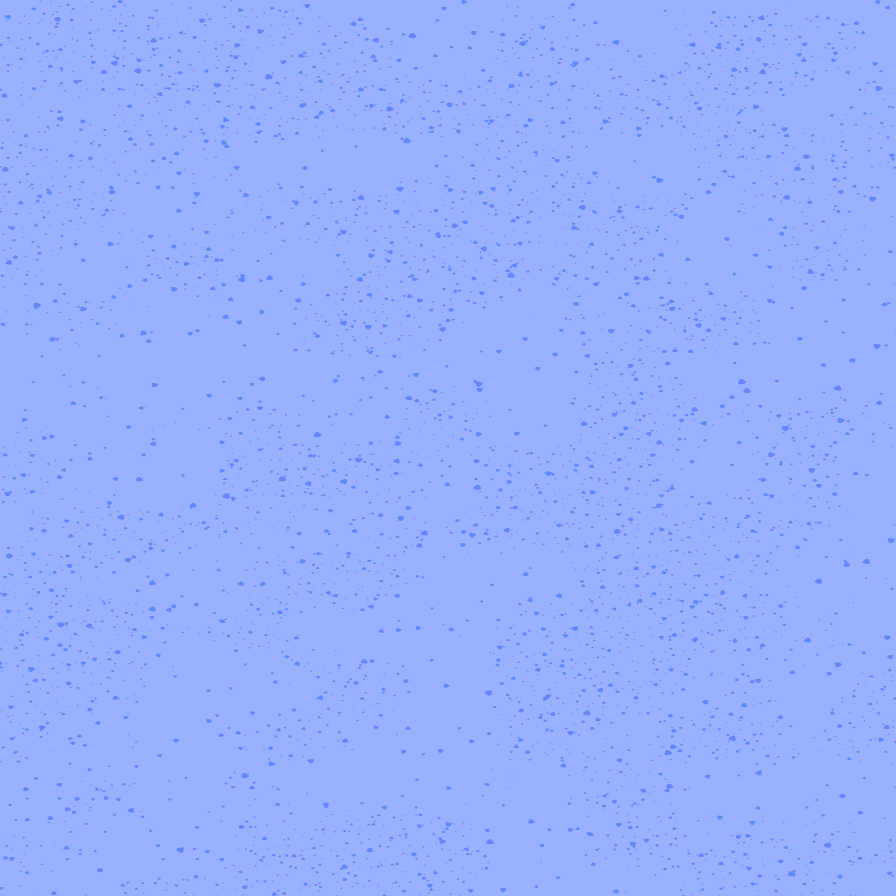
Give the GLSL for this texture, as a Shadertoy shader.

```glsl
const vec3 BASE_COLOR = vec3(0.60, 0.69, 1.00);
const vec3 SPECK_COLOR = vec3(0.39, 0.53, 1.00);
const float FLATTEN = 1.4;                  // width of a speck over its height
const float WOBBLE = 0.12;                  // unevenness of the outlines
const vec2 CLUMP_SCALE = vec2(10.0, 17.0);  // clumps per canvas, wider than tall

// Each layer: cells per canvas, share of filled cells, smallest and largest radius
const vec4 LARGE_SPECKS = vec4(28.0, 0.48, 0.0028, 0.0041);
const vec4 MEDIUM_SPECKS = vec4(46.0, 0.55, 0.0017, 0.0029);
const vec4 SMALL_SPECKS = vec4(82.0, 0.48, 0.0007, 0.0018);

float hash(vec2 p) {
    return fract(sin(dot(p, vec2(127.1, 311.7))) * 43758.5453);
}

float valueNoise(vec2 p) {
    vec2 cell = floor(p);
    vec2 f = fract(p);
    f = f * f * (3.0 - 2.0 * f);
    float low = mix(hash(cell), hash(cell + vec2(1.0, 0.0)), f.x);
    float high = mix(hash(cell + vec2(0.0, 1.0)), hash(cell + 1.0), f.x);
    return mix(low, high, f.y);
}

// Coverage by one flattened, slightly uneven speck
float speck(vec2 offset, float radius, float phase, float pixel) {
    vec2 q = offset * vec2(1.0, FLATTEN);
    float angle = atan(q.y, q.x + 1e-6);
    float edge = radius * (1.0 + WOBBLE * sin(3.0 * angle + phase));
    return clamp(0.5 + (edge - length(q)) / (1.2 * pixel), 0.0, 1.0);
}

// Jittered specks, thinned out between the clumps
float speckLayer(vec2 uv, vec4 layer, float clumping, float seed, float pixel) {
    vec2 home = floor(uv * layer.x);
    float cover = 0.0;
    for (int y = -1; y <= 1; y++) {
        for (int x = -1; x <= 1; x++) {
            vec2 cell = home + vec2(x, y);
            vec2 key = cell + seed;
            vec2 center = (cell + vec2(hash(key + 3.7), hash(key + 8.3))) / layer.x;
            float clump = smoothstep(0.25, 0.75, valueNoise(center * CLUMP_SCALE + 40.0));
            float chance = layer.y * mix(1.0, 2.0 * clump, clumping);
            if (hash(key) < chance) {
                float size = hash(key + 15.1);
                float radius = mix(layer.z, layer.w, size * size);
                float phase = 6.2832 * hash(key + 21.9);
                cover = max(cover, speck(uv - center, radius, phase, pixel));
            }
        }
    }
    return cover;
}

void mainImage(out vec4 fragColor, in vec2 fragCoord) {
    vec2 uv = fragCoord / iResolution.y;
    float pixel = 1.0 / iResolution.y;

    float cover = speckLayer(uv, LARGE_SPECKS, 0.2, 11.0, pixel);
    cover = max(cover, speckLayer(uv, MEDIUM_SPECKS, 0.5, 137.0, pixel));
    cover = max(cover, speckLayer(uv, SMALL_SPECKS, 0.9, 291.0, pixel));

    fragColor = vec4(mix(BASE_COLOR, SPECK_COLOR, cover), 1.0);
}
```
